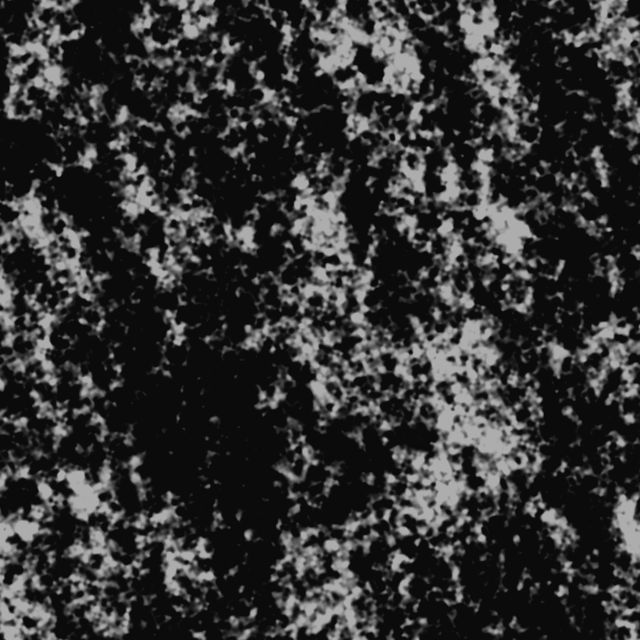
Write a Shadertoy shader that draws this texture.

```glsl
const vec3 DARK = vec3(0.043);
const vec3 LIGHT = vec3(0.68);

const vec2 STREAK_DIR = vec2(0.41, -0.912);   // down and to the right
const vec2 STREAK_FREQ = vec2(4.0, 15.0);     // along, across
const vec2 CLUMP_FREQ = vec2(19.0, 36.0);
const vec2 PATCH_FREQ = vec2(6.5, 10.0);
const float WARP_FREQ = 3.0;
const float WARP_AMOUNT = 0.07;
const float BROAD_FREQ = 4.5;
const float TUFT_FREQ = 58.0;
const float GRAIN_FREQ = 98.0;
const float SPECK_FREQ = 165.0;

const float BROAD_WEIGHT = 0.22;
const float STREAK_WEIGHT = 0.50;
const float CLUMP_WEIGHT = 0.48;
const float TUFT_WEIGHT = 0.40;
const float GRAIN_WEIGHT = 0.50;
const float SPECK_WEIGHT = 0.32;
const float PATCH_WEIGHT = 1.5;

const float TONE_LOW = -0.33;
const float TONE_HIGH = 1.87;
const float NOISE_DEVIATION = 0.2145;

float hash(vec2 cell, float seed) {
    uvec2 q = uvec2(ivec2(cell) + 4096);
    uint h = q.x * 1597334677u ^ q.y * 3812015801u ^ uint(seed) * 2798796415u;
    h = (h ^ (h >> 16)) * 2146121005u;
    h = (h ^ (h >> 15)) * 2221713035u;
    h ^= h >> 16;
    return float(h >> 8) / 16777216.0;
}

float valueNoise(vec2 p, float seed) {
    vec2 cell = floor(p);
    vec2 f = fract(p);
    f = f * f * (3.0 - 2.0 * f);
    float low = mix(hash(cell, seed), hash(cell + vec2(1, 0), seed), f.x);
    float high = mix(hash(cell + vec2(0, 1), seed), hash(cell + vec2(1, 1), seed), f.x);
    return mix(low, high, f.y);
}

// Noise with zero mean and unit deviation
float unitNoise(vec2 p, float seed) {
    return (valueNoise(p, seed) - 0.5) / NOISE_DEVIATION;
}

vec2 rotate(vec2 p, float angle) {
    float c = cos(angle), s = sin(angle);
    return vec2(c * p.x - s * p.y, s * p.x + c * p.y);
}

void mainImage(out vec4 fragColor, in vec2 fragCoord) {
    vec2 p = fragCoord / iResolution.y;

    // Gently bent frame that follows the streaks
    vec2 warp = vec2(valueNoise(p * WARP_FREQ, 1.0), valueNoise(p * WARP_FREQ, 2.0)) - 0.5;
    vec2 bent = p + WARP_AMOUNT * warp;
    vec2 streakPos = vec2(dot(bent, STREAK_DIR), dot(bent, vec2(-STREAK_DIR.y, STREAK_DIR.x)));

    // Coverage: broad drift, long streaks and short clumps along them
    float coverage = BROAD_WEIGHT * unitNoise(rotate(p, 0.5) * BROAD_FREQ, 3.0)
                   + STREAK_WEIGHT * unitNoise(streakPos * STREAK_FREQ, 4.0)
                   + CLUMP_WEIGHT * unitNoise(rotate(streakPos, 0.15) * CLUMP_FREQ, 5.0);

    // Few almost solid patches
    float patchNoise = valueNoise(streakPos * PATCH_FREQ, 6.0);
    coverage += PATCH_WEIGHT * smoothstep(0.78, 0.94, patchNoise);

    // Fine ragged grain
    float grain = TUFT_WEIGHT * unitNoise(rotate(p, 0.7) * TUFT_FREQ, 9.0)
                + GRAIN_WEIGHT * unitNoise(rotate(p, 0.35) * GRAIN_FREQ, 7.0)
                + SPECK_WEIGHT * unitNoise(rotate(p, 1.1) * SPECK_FREQ, 8.0);

    float tone = smoothstep(TONE_LOW, TONE_HIGH, coverage + grain);
    fragColor = vec4(mix(DARK, LIGHT, tone), 1.0);
}
```
